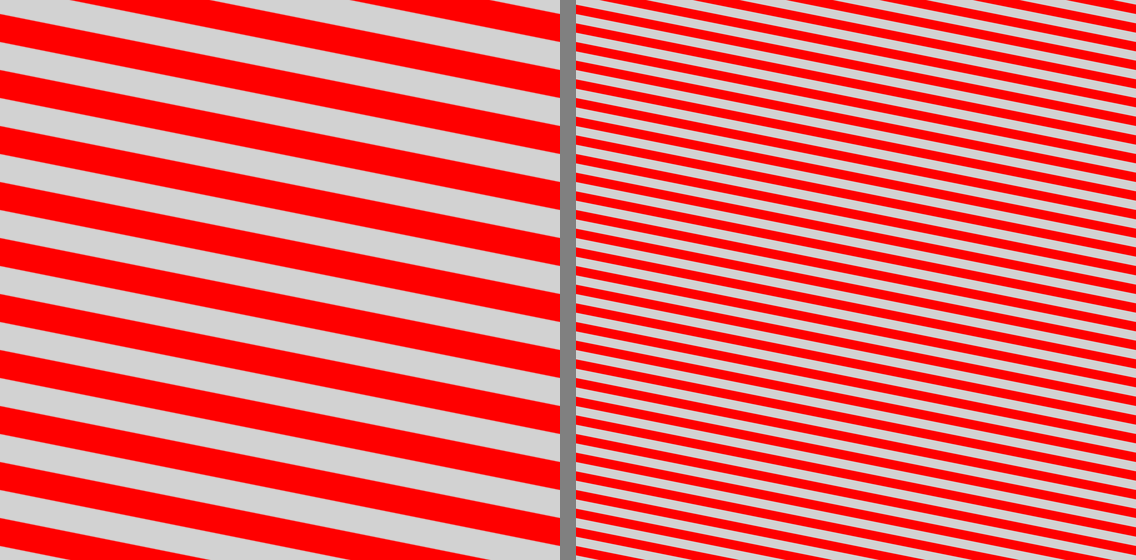
Left: one tile. Right: repeated 3 by 3.
Write a three.js fragment shader that draws this pattern.

```glsl
// Even red and light grey diagonal stripes, sloping gently down to the right.
varying vec2 vUv;

// Signed distance to the nearest stripe edge in canvas units, positive inside a stripe.
float stripeDistance(vec2 p, vec2 repeats) {
  float phase = fract(dot(p, repeats));
  return (0.25 - abs(phase - 0.5)) / length(repeats);
}

void main() {
  // Whole repeats across and up keep the tile seamless.
  float edge = stripeDistance(vUv, vec2(2.0, 10.0));

  // Narrow linear ramp softens the edges.
  float coverage = clamp(0.5 + edge / 0.0023, 0.0, 1.0);

  vec3 grey = vec3(0.824);
  vec3 red = vec3(1.0, 0.0, 0.0);
  gl_FragColor = vec4(mix(grey, red, coverage), 1.0);
}
```
